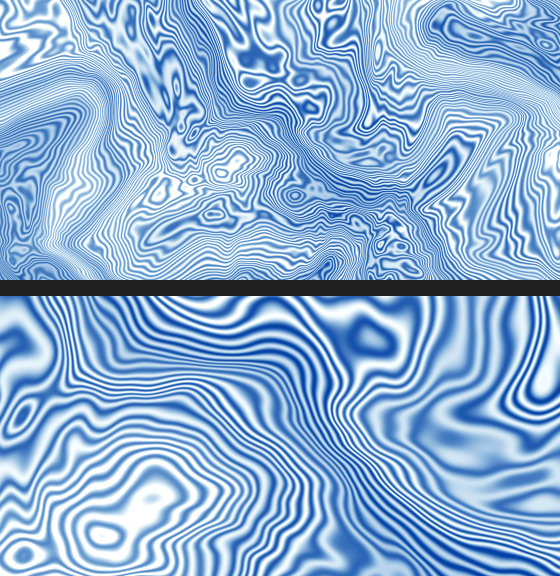
Top, the full canvas; bottom, a detail of the centre.
Reproduce this texture procedurally as a WebGL 1 fragment shader.

```glsl
precision highp float;

// Marbled blue contour lines: a tilted height field of warped gradient noise
// is cut into fine, uneven stripes, which close into eyes around its peaks.
// Slow ribbons and a darker diagonal middle vary the tone.

uniform vec2 u_resolution;

const float TAU = 6.2831853;
const int GRID = 3; // samples per pixel side
const vec3 DEEP_BLUE = vec3(0.05, 0.29, 0.66);
const vec3 SKY_BLUE = vec3(0.485, 0.67, 0.845);
const vec3 PALE_BLUE = vec3(0.91, 0.96, 0.985);
const vec2 SLOPE = vec2(0.65, 0.76); // across the main run of the lines

// Unit gradient vector of a lattice cell
vec2 cellGradient(vec2 cell) {
  float angle = TAU * fract(sin(dot(cell, vec2(127.1, 311.7))) * 43758.55);
  return vec2(cos(angle), sin(angle));
}

// Gradient noise with a quintic fade
float gradientNoise(vec2 p) {
  vec2 i = floor(p);
  vec2 f = p - i;
  vec2 w = f * f * f * (f * (f * 6.0 - 15.0) + 10.0);
  vec2 e = vec2(1.0, 0.0);
  float a = dot(cellGradient(i), f);
  float b = dot(cellGradient(i + e.xy), f - e.xy);
  float c = dot(cellGradient(i + e.yx), f - e.yx);
  float d = dot(cellGradient(i + e.xx), f - e.xx);
  return mix(mix(a, b, w.x), mix(c, d, w.x), w.y);
}

// Octaves of noise, each turned, finer and weaker
float layeredNoise(vec2 p, float amplitude, float falloff) {
  const mat2 turn = mat2(0.8, 0.6, -0.6, 0.8);
  float sum = 0.0;
  for (int k = 0; k < 4; k++) {
    sum += amplitude * gradientNoise(p);
    p = turn * p * 2.1 + vec2(7.3, 3.9);
    amplitude *= falloff;
  }
  return sum;
}

// Shifts the plane so that the contours fold
vec2 warp(vec2 p, float scale, float strength) {
  vec2 shift = vec2(gradientNoise(p * scale + 11.4),
                    gradientNoise(p * scale + 47.8));
  return p + strength * shift;
}

// Height field whose contours are the lines
float marbleHeight(vec2 p) {
  vec2 q = warp(warp(p, 1.6, 0.25), 4.5, 0.06);
  return dot(q, SLOPE) + layeredNoise(q * 2.1 + 5.2, 0.46, 0.4);
}

// Uneven stripes in -1..1, varying in width and strength
float stripes(float level) {
  float bend = 0.7 * gradientNoise(vec2(level * 0.45, 2.5));
  float strength = 0.95 + 0.6 * gradientNoise(vec2(level * 0.33, 8.5));
  return strength * sin(TAU * (level + bend));
}

// 1 in the middle, fading away faster across the diagonal than along it
float middleWeight(vec2 p) {
  vec2 d = p - vec2(1.0, 0.52);
  float across = dot(d, SLOPE);
  float along = dot(d, vec2(SLOPE.y, -SLOPE.x));
  return exp(-2.6 * across * across - 0.8 * along * along);
}

vec3 blueTone(float tone) {
  float t = clamp(tone, -0.04, 1.16);
  return t < 0.5 ? mix(DEEP_BLUE, SKY_BLUE, t * 2.0)
                 : mix(SKY_BLUE, PALE_BLUE, t * 2.0 - 1.0);
}

vec3 marble(vec2 p) {
  float level = marbleHeight(p) * 46.0;
  float middle = middleWeight(p);
  float ribbon = gradientNoise(vec2(level * 0.14, 4.5));
  float cloud = gradientNoise(p * 2.3 + 31.7);
  float tone = 0.68 - 0.15 * middle + 0.38 * ribbon + 0.18 * cloud;
  float contrast = 0.35 + 0.13 * middle;
  return blueTone(tone + contrast * stripes(level));
}

void main() {
  // Average a grid of samples to smooth the fine lines
  vec3 color = vec3(0.0);
  for (int y = 0; y < GRID; y++) {
    for (int x = 0; x < GRID; x++) {
      vec2 offset = (vec2(float(x), float(y)) + 0.5) / float(GRID) - 0.5;
      color += marble((gl_FragCoord.xy + offset) / u_resolution.y);
    }
  }
  gl_FragColor = vec4(color / float(GRID * GRID), 1.0);
}
```
